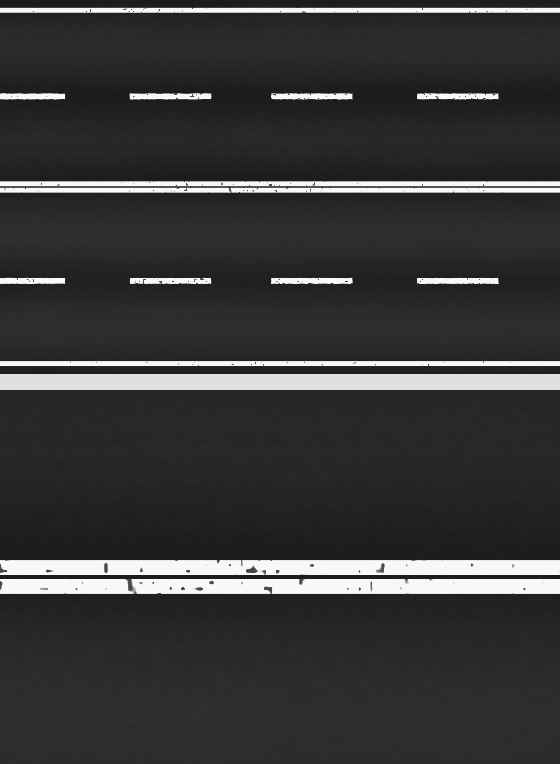
Top, the full canvas; bottom, a detail of the centre.
Reproduce this pattern procedurally as a Shadertoy shader.

```glsl
const float ASPECT = 1.5;            // road width in units of its height
const float LANES = 4.0;
const vec3 ASPHALT_DARK = vec3(0.115);
const vec3 ASPHALT_LIGHT = vec3(0.172, 0.173, 0.173);
const vec3 PAINT = vec3(0.975, 0.972, 0.97);
const float EDGE_TOP = 0.9727;
const float EDGE_BOTTOM = 0.0277;
const float CENTRE = 0.5;
const float CENTRE_OFFSET = 0.0084;  // centre line to each of its two stripes
const float SOLID_HALF = 0.0066;
const int DASHES = 4;
const vec2 DASH_HALF = vec2(0.1089, 0.0077);
const float DASH_FIRST = 0.0659;
const float DASH_STEP = 0.3848;
const float DASH_STAGGER = 0.0059;   // shift of every second dash
const float DASH_TOP = 0.7422;
const float DASH_BOTTOM = 0.2490;
const float SPECK_SCALE = 190.0;
const float GRAIN = 0.012;

float hash(vec2 p) {
    return fract(sin(dot(p, vec2(12.9898, 78.233))) * 43758.5453);
}

float noise(vec2 p) {
    vec2 i = floor(p), f = fract(p);
    f = f * f * (3.0 - 2.0 * f);
    return mix(mix(hash(i), hash(i + vec2(1, 0)), f.x),
               mix(hash(i + vec2(0, 1)), hash(i + vec2(1, 1)), f.x), f.y);
}

float boxDistance(vec2 p, vec2 halfSize) {
    vec2 q = abs(p) - halfSize;
    return length(max(q, 0.0)) + min(max(q.x, q.y), 0.0);
}

float solidLines(float y) {
    float edges = min(abs(y - EDGE_TOP), abs(y - EDGE_BOTTOM));
    float pair = abs(abs(y - CENTRE) - CENTRE_OFFSET);
    return min(edges, pair) - SOLID_HALF;
}

float dashedLines(vec2 p) {
    float row = p.y > CENTRE ? DASH_TOP : DASH_BOTTOM;
    float d = 1e3;
    for (int i = 0; i < DASHES; i++) {
        float x = DASH_FIRST + DASH_STEP * float(i) + DASH_STAGGER * float(i % 2);
        d = min(d, boxDistance(p - vec2(x, row), DASH_HALF));
    }
    return d;
}

vec3 asphalt(vec2 p) {
    // Each lane is lightest along its middle
    float crown = 0.5 - 0.5 * cos(6.28318 * LANES * p.y);
    float tone = pow(crown, 0.7) * 0.95;
    tone += 0.15 * (1.0 - smoothstep(0.45, 0.52, p.y));
    float thirdLane = smoothstep(0.48, 0.55, p.y) * (1.0 - smoothstep(0.70, 0.78, p.y));
    tone -= 0.25 * thirdLane;

    // Long tyre streaks, soft patches and fine grain
    float streak = noise(p * vec2(1.5, 90.0)) - 0.5;
    float patches = noise(p * vec2(9.0, 14.0) + 31.0) - 0.5;
    float grain = noise(p * 240.0) - 0.5;
    tone += 0.12 * streak + 0.10 * patches;
    return mix(ASPHALT_DARK, ASPHALT_LIGHT, tone) + GRAIN * grain;
}

// Share of paint left after chips, which gather left of the middle
float paintLeft(vec2 p) {
    float gather = exp(-pow((p.x - 0.62) / 0.25, 2.0));
    float cluster = noise(p * vec2(14.0, 40.0) + 7.0);
    float threshold = 0.97 - 0.09 * cluster - 0.06 * gather;
    float speck = noise(p * SPECK_SCALE + 19.0);
    return 1.0 - 0.8 * smoothstep(threshold - 0.05, threshold + 0.05, speck);
}

void mainImage(out vec4 fragColor, in vec2 fragCoord) {
    vec2 p = fragCoord / iResolution.xy * vec2(ASPECT, 1.0);
    float pixel = 1.0 / iResolution.y;

    // Slightly ragged dash borders
    float ragged = 0.0016 * (noise(p * 150.0 + 53.0) - 0.5);
    float d = min(solidLines(p.y), dashedLines(p) + ragged);
    float paint = 1.0 - smoothstep(-0.5 * pixel, 0.5 * pixel, d);

    vec3 color = mix(asphalt(p), PAINT, paint * paintLeft(p));
    fragColor = vec4(color, 1.0);
}
```
